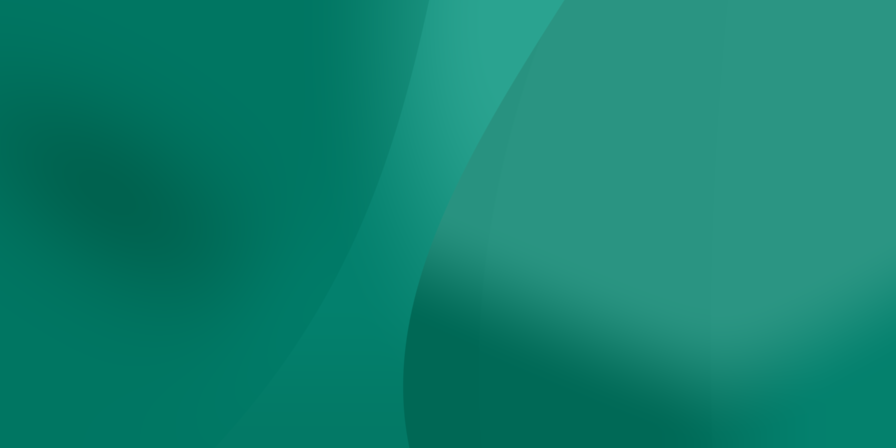
Reproduce this background procedurally as a WebGL 2 fragment shader.

```glsl
#version 300 es
precision highp float;

#define DEEP_GREEN vec3(0.000, 0.383, 0.308)
#define BASE_GREEN vec3(0.000, 0.463, 0.386)
#define BAND_GREEN vec3(0.000, 0.490, 0.415)
#define GLOW_GREEN vec3(0.165, 0.640, 0.565)
#define PANEL_LIGHT vec3(0.163, 0.580, 0.508)
#define PANEL_DARK vec3(0.000, 0.412, 0.338)
#define SHADOW_CENTER vec2(0.24, 0.57)
#define GLOW_CENTER vec2(1.20, 0.95)
#define SEAM_STRENGTH 0.006

uniform vec2 u_resolution;
out vec4 fragColor;

// Cubic curve giving the x position of an edge at height y
float edgeX(vec4 k, float y) {
    return k.x + y * (k.y + y * (k.z + y * k.w));
}

// Smooth coverage of everything to the right of an edge
float rightOf(float x, float edge) {
    float slope = length(vec2(dFdx(x - edge), dFdy(x - edge)));
    return smoothstep(-slope, slope, x - edge);
}

// Gaussian spot with its long axis along the given unit direction
float softSpot(vec2 offset, vec2 axis, vec2 radius) {
    vec2 q = vec2(dot(offset, axis), dot(offset, vec2(-axis.y, axis.x))) / radius;
    return exp(-dot(q, q));
}

// Left field: tilted shadow and a faint rise toward the band
vec3 leftField(vec2 p, float glow) {
    float shadow = softSpot(p - SHADOW_CENTER, normalize(vec2(0.84, -0.55)), vec2(0.36, 0.18));
    float rise = softSpot(p - vec2(0.70, 0.32), normalize(vec2(0.6, 0.8)), vec2(0.35, 0.17));
    vec3 color = mix(BASE_GREEN, DEEP_GREEN, shadow);
    color = mix(color, BAND_GREEN, 0.75 * rise);
    return mix(color, GLOW_GREEN, 0.75 * glow);
}

// Middle band: bright at the top, settling into the base at the foot
vec3 middleBand(vec2 p, float glow) {
    vec3 color = mix(BASE_GREEN + 0.012, BAND_GREEN + 0.012, smoothstep(0.0, 0.35, p.y));
    return mix(color, GLOW_GREEN, glow);
}

// Right panel: light above a blurred, rounded valley
vec3 rightPanel(vec2 p) {
    float u = p.x - 1.615;
    float valley = 0.125 + 0.065 * u + 0.505 * sqrt(u * u + 0.01) - 0.02;
    float light = smoothstep(-0.15, 0.16, p.y - valley);
    vec3 low = mix(PANEL_DARK, BAND_GREEN + 0.008, smoothstep(1.45, 1.85, p.x));
    vec3 color = mix(low, PANEL_LIGHT, light);

    // Two barely visible seams
    float nearSeam = rightOf(p.x, edgeX(vec4(1.075, -0.08, 0.245, 0.0), p.y));
    float farSeam = rightOf(p.x, edgeX(vec4(1.590, -0.03, 0.065, 0.0), p.y));
    return color + SEAM_STRENGTH * (nearSeam + farSeam - 1.0);
}

void main() {
    vec2 p = gl_FragCoord.xy / u_resolution.y;
    p.x *= 2.0 * u_resolution.y / u_resolution.x;

    float glow = 1.0 - smoothstep(0.15, 0.80, length((p - GLOW_CENTER) * vec2(1.5, 0.8)));
    float bandEdge = edgeX(vec4(0.479, 0.926, -0.633, 0.186), p.y);
    float panelEdge = edgeX(vec4(0.914, -0.210, 0.820, -0.264), p.y);

    vec3 color = mix(leftField(p, glow), middleBand(p, glow), rightOf(p.x, bandEdge));
    color = mix(color, rightPanel(p), rightOf(p.x, panelEdge));
    fragColor = vec4(color, 1.0);
}
```
